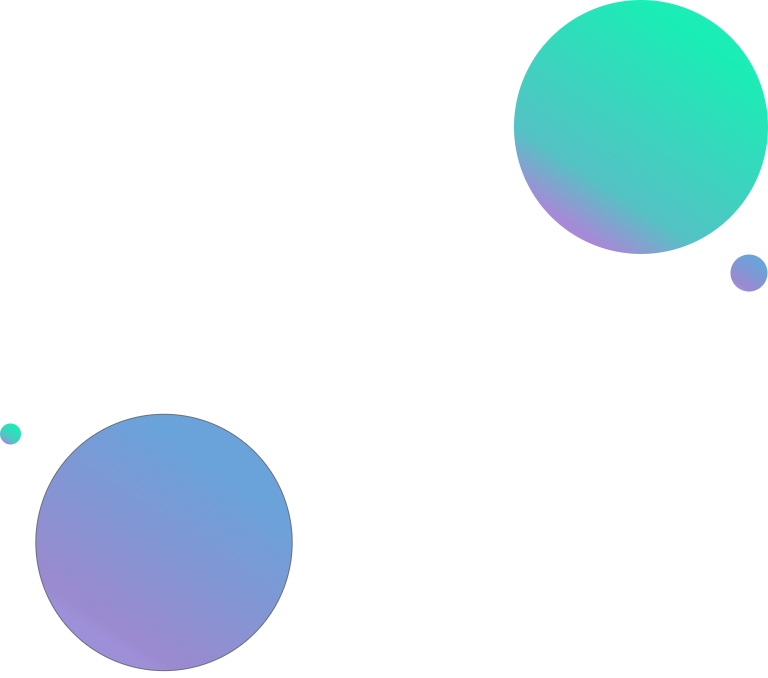
Give the GLSL for this background, as a WebGL 2 fragment shader.

```glsl
#version 300 es
precision highp float;

uniform vec2 u_resolution;
out vec4 fragColor;

#define GRADIENT_AXIS vec2(0.55, 0.835)
#define OUTLINE_WIDTH 0.0015
#define MINT vec3(0.10, 0.93, 0.71)
#define TEAL vec3(0.33, 0.76, 0.77)
#define LILAC vec3(0.65, 0.54, 0.84)
#define SKY vec3(0.41, 0.64, 0.855)
#define VIOLET vec3(0.605, 0.54, 0.81)
#define PALE_VIOLET vec3(0.62, 0.56, 0.85)
#define OUTLINE_GREY vec3(0.42, 0.44, 0.48)

// Antialiased disc coverage, one pixel wide at the rim
float discCoverage(vec2 p, vec2 center, float radius) {
    float signedDistance = length(p - center) - radius;
    return clamp(0.5 - signedDistance * u_resolution.y, 0.0, 1.0);
}

// Position along the gradient, from -1 to 1 across the disc
float gradientPosition(vec2 p, vec2 center, float radius) {
    return dot(p - center, GRADIENT_AXIS) / radius;
}

vec3 mintGradient(float t) {
    vec3 upper = mix(TEAL, MINT, smoothstep(0.0, 1.0, 0.5) * 2.0 * clamp((t + 0.55) / 1.4, 0.0, 1.0));
    return mix(LILAC, upper, clamp((t + 0.95) / 0.4, 0.0, 1.0));
}

vec3 violetGradient(float t) {
    vec3 upper = mix(VIOLET, SKY, clamp((t + 0.75) / 1.5, 0.0, 1.0));
    return mix(PALE_VIOLET, upper, clamp((t + 0.88) / 0.1, 0.0, 1.0));
}

void paintMintDisc(inout vec3 color, vec2 p, vec2 center, float radius) {
    vec3 fill = mintGradient(gradientPosition(p, center, radius));
    color = mix(color, fill, discCoverage(p, center, radius));
}

void paintVioletDisc(inout vec3 color, vec2 p, vec2 center, float radius) {
    vec3 fill = violetGradient(gradientPosition(p, center, radius));
    color = mix(color, fill, discCoverage(p, center, radius));
}

void main() {
    // Canvas height is one unit
    vec2 p = gl_FragCoord.xy / u_resolution.y;
    vec3 color = vec3(1.0);

    // Upper right pair
    paintMintDisc(color, p, vec2(0.9454, 0.8127), 0.1873);
    paintVioletDisc(color, p, vec2(1.1047, 0.5973), 0.0273);

    // Lower left pair, the large disc with a thin outline
    paintMintDisc(color, p, vec2(0.0155, 0.3599), 0.0155);
    vec2 largeCenter = vec2(0.2419, 0.1999);
    float largeRadius = 0.1898;
    color = mix(color, OUTLINE_GREY, discCoverage(p, largeCenter, largeRadius));
    paintVioletDisc(color, p, largeCenter, largeRadius - OUTLINE_WIDTH);

    fragColor = vec4(color, 1.0);
}
```
